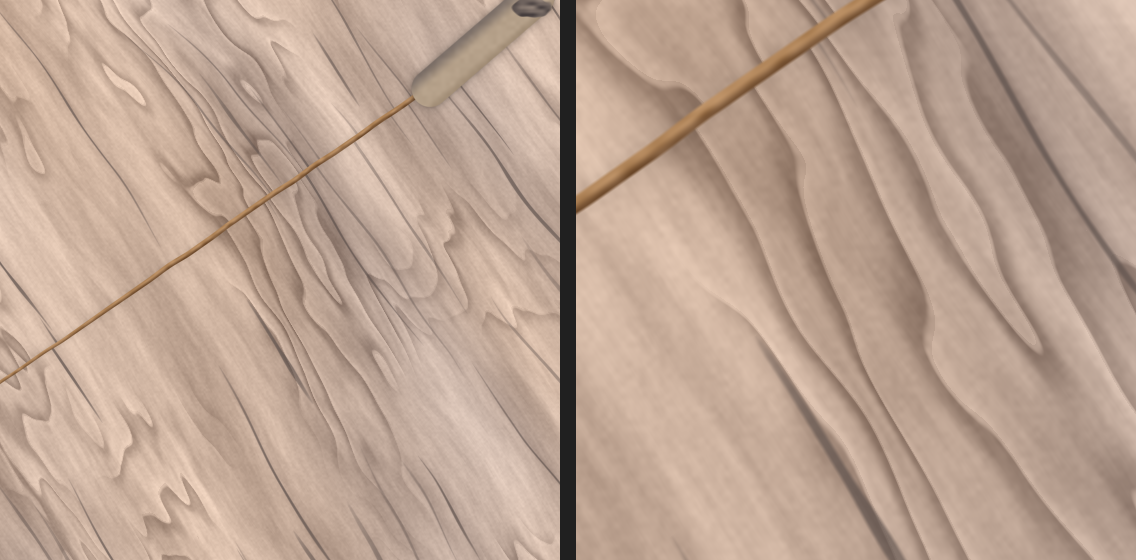
Left, the full canvas; right, a detail of the centre.
A Shadertoy shader for this texture:

```glsl
float hash(vec2 p) {
    return fract(sin(dot(p, vec2(127.1, 311.7))) * 43758.545);
}

float noise(vec2 p) {
    vec2 i = floor(p), f = fract(p);
    f = f * f * (3.0 - 2.0 * f);
    return mix(mix(hash(i), hash(i + vec2(1, 0)), f.x),
               mix(hash(i + vec2(0, 1)), hash(i + vec2(1, 1)), f.x), f.y);
}

float fbm(vec2 p) {
    float sum = 0.0, amp = 0.5;
    for (int i = 0; i < 4; i++) {
        sum += amp * noise(p);
        p = p * 2.03 + 17.3;
        amp *= 0.5;
    }
    return sum / 0.9375;
}

// Dark mineral veins: x is a crisp core, y a soft shadow on one side
vec2 veins(vec2 q) {
    vec2 ink = vec2(0);
    for (int i = 0; i < 44; i++) {
        float id = float(i);
        float start = mix(-0.7, 0.7, hash(vec2(id, 1.0)));
        float len = mix(0.12, 0.6, hash(vec2(id, 2.0)));
        float along = (q.y - start) / len;
        if (along < 0.0 || along > 1.0) continue;
        float taper = sqrt(sin(3.1416 * along));
        float centre = (id + hash(vec2(id, 3.0))) / 44.0 * 1.45;
        centre += 0.03 * (noise(vec2(q.y * 5.0, id * 7.3)) - 0.5);
        float d = q.x - centre;
        float width = taper * mix(0.0012, 0.0042, pow(hash(vec2(id, 4.0)), 2.0));
        width *= 0.5 + noise(vec2(q.y * 18.0, id * 3.1));
        float core = 1.0 - smoothstep(width - 0.001, width + 0.0018, abs(d));
        float shadow = exp(-abs(d) / (d > 0.0 ? 0.013 : 0.003));
        ink = max(ink, taper * vec2(core, shadow) * mix(0.5, 1.0, hash(vec2(id, 5.0))));
    }
    return ink;
}

vec3 wood(vec2 uv, vec2 q) {
    // Gentle bending of the grain
    q.x += 0.07 * (noise(q * vec2(2.5, 1.8) + 4.0) - 0.5);
    q.x += 0.012 * (noise(q * vec2(14.0, 7.0)) - 0.5);

    // Broad bands, streaks and fine fibres
    float tone = 0.30 * (fbm(q * vec2(13.0, 2.0) + 8.0) - 0.5);
    tone += 0.16 * (fbm(q * vec2(48.0, 5.0)) - 0.5);
    tone += 0.09 * (fbm(q * vec2(150.0, 20.0)) - 0.5);
    tone += 0.035 * (noise(uv * 260.0) - 0.5);

    // Layered contours with one sharp edge
    float figure = fbm(q * vec2(7.0, 1.7) + 31.0);
    float layer = fract(figure * 10.0);
    float edge = smoothstep(0.35, 0.93, layer) * (1.0 - smoothstep(0.93, 1.0, layer));
    float patchy = smoothstep(0.35, 0.7, noise(q * vec2(9.0, 3.5) + 50.0));
    tone -= 0.17 * edge * edge * patchy;
    tone += 0.05 * (1.0 - smoothstep(0.0, 0.25, layer)) * patchy;

    // Light falling on the upper corners
    tone += 0.07 * exp(-7.0 * dot(uv - vec2(0.05, 0.86), uv - vec2(0.05, 0.86)));
    tone += 0.06 * exp(-12.0 * dot(uv - vec2(0.98, 0.85), uv - vec2(0.98, 0.85)));

    vec3 col = vec3(0.785, 0.687, 0.622) + tone * vec3(1.0, 0.97, 0.92);
    float warmth = noise(q * vec2(6.0, 2.0) + 70.0) - 0.5 + 0.3 * (uv.y - uv.x);
    col += warmth * vec3(0.025, 0.0, -0.03);

    vec2 ink = veins(q);
    col -= 0.10 * ink.y * vec3(1.0, 0.95, 0.85);
    return mix(col, vec3(0.38, 0.33, 0.31), 0.75 * ink.x);
}

void mainImage(out vec4 fragColor, in vec2 fragCoord) {
    vec2 uv = fragCoord / iResolution.xy;
    float px = 1.0 / iResolution.y;

    // x runs along the seam, y along the grain
    vec2 seamDir = vec2(0.823, 0.568), grainDir = vec2(0.568, -0.823);
    vec2 q = vec2(dot(uv, seamDir), dot(uv - vec2(0.0, 0.316), grainDir));
    float below = smoothstep(-px, px, q.y);
    vec3 col = wood(uv, q + vec2(0.012 * below, 0.0));

    // Ochre seam with a dark lower lip
    float seam = q.y + 0.0025 * (noise(vec2(q.x * 22.0, 2.0)) - 0.5);
    float halfWidth = mix(0.0025, 0.0045, smoothstep(0.2, 0.6, q.x));
    float visible = 1.0 - smoothstep(1.08, 1.09, q.x);
    vec3 ochre = mix(vec3(0.70, 0.53, 0.36), vec3(0.46, 0.32, 0.20),
                     smoothstep(-0.002, 0.004, seam));
    ochre += 0.12 * (noise(q * vec2(90.0, 200.0)) - 0.5);
    col *= 1.0 - 0.12 * visible * exp(-abs(seam) / 0.006);
    col = mix(col, ochre, visible * (1.0 - smoothstep(halfWidth - 0.001, halfWidth + 0.0015, abs(seam))));

    // Rounded handle with shaded sides
    vec2 foot = vec2(0.768, 0.842), axis = vec2(0.757, 0.653);
    vec2 r = uv - foot;
    float along = clamp(dot(r, axis), 0.0, 0.25);
    float side = dot(r, vec2(-axis.y, axis.x)) / 0.033;
    float handle = length(r - axis * along) - 0.033;
    col *= 1.0 - 0.2 * exp(-max(handle, 0.0) / 0.006);
    vec3 clay = mix(vec3(0.71, 0.63, 0.54), vec3(0.49, 0.44, 0.41), smoothstep(0.1, 1.0, side));
    clay -= 0.08 * smoothstep(-0.5, -1.0, side) - 0.03 * (noise(uv * 120.0) - 0.5);
    col = mix(col, clay, 1.0 - smoothstep(-0.0015, 0.0015, handle));

    // Dark collar at the top of the handle
    vec2 c = (uv - vec2(0.95, 0.988)) / vec2(0.034, 0.019);
    float collar = length(c) + 0.3 * (noise(uv * 70.0) - 0.5);
    vec3 metal = mix(vec3(0.27, 0.24, 0.24), vec3(0.58, 0.52, 0.48), noise(uv * vec2(60.0, 150.0)));
    col = mix(col, metal, 1.0 - smoothstep(0.88, 1.05, collar));

    fragColor = vec4(clamp(col, 0.0, 1.0), 1.0);
}
```
